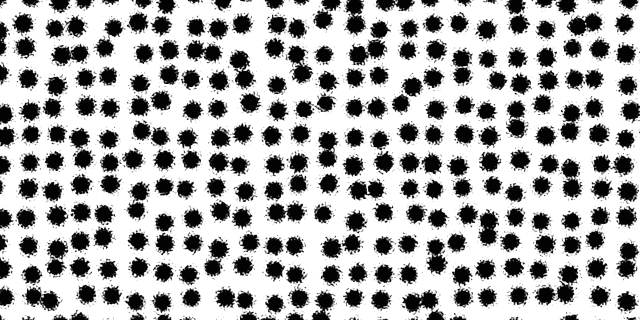
Write a Shadertoy shader that draws this pattern.

```glsl
// Loose grid of round black ink dots with frayed, speckled edges on white paper.

const vec3 PAPER = vec3(1.0);
const vec3 INK = vec3(0.01);

const float ROWS = 11.78;                   // dots per canvas height
const vec2 GRID_SHIFT = vec2(0.45, -0.3);   // grid phase, in cells
const float JITTER = 0.3;                   // largest offset of a dot, in cells
const float RADIUS = 0.315;                 // mean dot radius, in cells
const float RADIUS_SPREAD = 0.04;
const float FRAY = 0.6;                     // speckle strength relative to distance
const float SOFTNESS = 0.06;                // half width of the edge, in cells
const float GRAIN_FREQUENCY = 140.0;        // grains per canvas height
const int SAMPLES = 2;                      // antialiasing samples per axis

// Two random values in 0..1 for an integer cell.
vec2 hash2(vec2 cell, uint seed) {
    uvec2 v = uvec2(ivec2(cell)) + uvec2(seed, seed * 7u);
    v = v * 1664525u + 1013904223u;
    v.x += v.y * 1664525u;
    v.y += v.x * 1664525u;
    v ^= v >> 16u;
    v.x += v.y * 1664525u;
    v.y += v.x * 1664525u;
    v ^= v >> 16u;
    return vec2(v & 0xffffu) / 65535.0;
}

// Contribution of one lattice corner to the gradient noise.
float cornerSlope(vec2 corner, vec2 p) {
    float angle = 6.28318 * hash2(corner, 911u).x;
    return dot(vec2(cos(angle), sin(angle)), p - corner);
}

float gradientNoise(vec2 p) {
    vec2 cell = floor(p);
    vec2 f = p - cell;
    vec2 u = f * f * f * (f * (f * 6.0 - 15.0) + 10.0);
    float low = mix(cornerSlope(cell, p), cornerSlope(cell + vec2(1, 0), p), u.x);
    float high = mix(cornerSlope(cell + vec2(0, 1), p), cornerSlope(cell + vec2(1, 1), p), u.x);
    return mix(low, high, u.y);
}

// Ink depth of the nearest dot; the grain grows outward to scatter specks.
float dotField(vec2 p, float grain) {
    vec2 home = floor(p);
    float depth = -1.0;
    for (int y = -1; y <= 1; y++) {
        for (int x = -1; x <= 1; x++) {
            vec2 cell = home + vec2(x, y);
            // The sum of two random values keeps most dots near the cell centre.
            vec2 offset = JITTER * (hash2(cell, 17u) + hash2(cell, 53u) - 1.0);
            float radius = RADIUS + RADIUS_SPREAD * (hash2(cell, 131u).x - 0.5);
            float d = length(p - cell - 0.5 - offset);
            depth = max(depth, radius - d + FRAY * min(d, 0.5) * grain);
        }
    }
    return depth;
}

float inkCoverage(vec2 uv) {
    // The grain lattice is turned so that it does not line up with the dots.
    vec2 turned = mat2(0.8, 0.6, -0.6, 0.8) * uv;
    float grain = gradientNoise(turned * GRAIN_FREQUENCY);
    float depth = dotField(uv * ROWS + GRID_SHIFT, grain);
    return smoothstep(-SOFTNESS, SOFTNESS, depth);
}

void mainImage(out vec4 fragColor, in vec2 fragCoord) {
    // Average a small block of samples inside the pixel.
    float ink = 0.0;
    for (int j = 0; j < SAMPLES; j++) {
        for (int i = 0; i < SAMPLES; i++) {
            vec2 shift = (vec2(i, j) + 0.5) / float(SAMPLES) - 0.5;
            ink += inkCoverage((fragCoord + shift) / iResolution.y);
        }
    }
    ink /= float(SAMPLES * SAMPLES);
    fragColor = vec4(mix(PAPER, INK, ink), 1.0);
}
```
